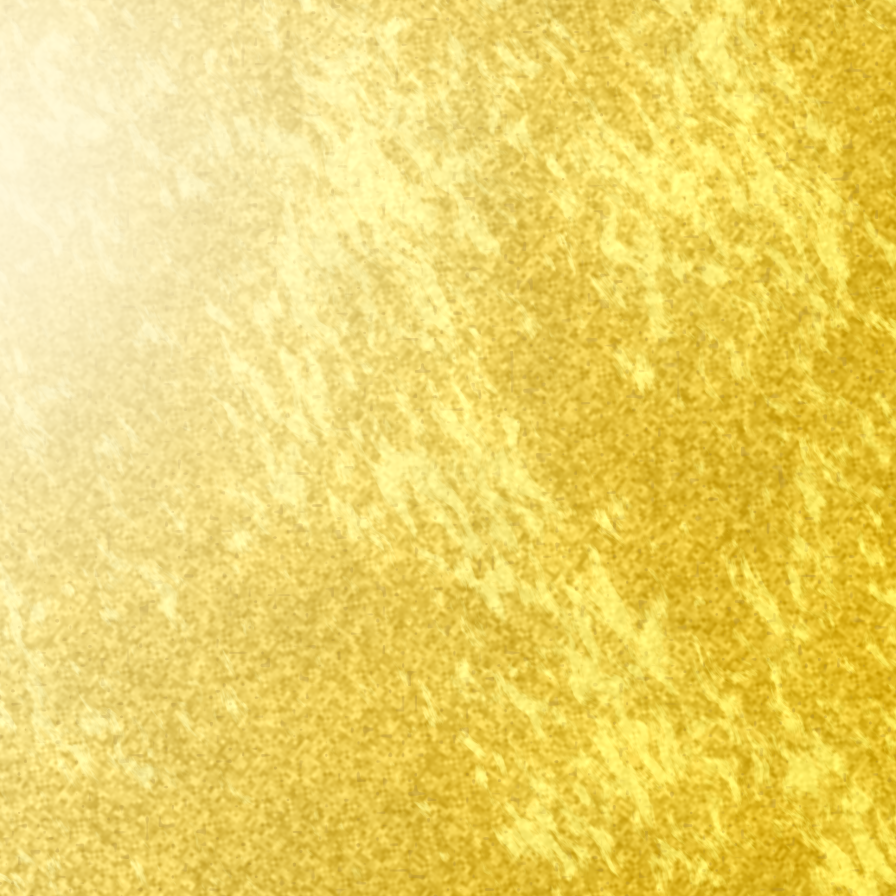
A Shadertoy shader for this texture:

```glsl
const vec3 MID_GOLD = vec3(0.945, 0.850, 0.475);
const vec3 DEEP_GOLD = vec3(0.865, 0.700, 0.095);
const vec3 PALE_FLAKE = vec3(1.0, 0.960, 0.68);
const vec3 RICH_FLAKE = vec3(1.0, 0.925, 0.36);
const vec3 GLOW_COLOR = vec3(1.0, 0.975, 0.89);
const vec3 SPECK_COLOR = vec3(0.66, 0.53, 0.22);
const vec3 GRAIN_TINT = vec3(0.27, 0.31, 0.36);

const vec2 GLOW_CENTER = vec2(-0.08, 0.80);
const float GLOW_RADIUS = 0.42;
const vec2 FLAKE_DIRECTION = vec2(0.53, -0.848);
const vec2 FLAKE_FREQUENCY = vec2(36.0, 82.0);
const vec2 PATCH_FREQUENCY = vec2(4.2, 7.0);
const float GRAIN_FREQUENCY = 230.0;
const float SPECK_FREQUENCY = 140.0;

float hash(vec2 p) {
    vec3 q = fract(vec3(p.xyx) * 0.1031);
    q += dot(q, q.yzx + 33.33);
    return fract((q.x + q.y) * q.z);
}

float noise(vec2 p) {
    vec2 cell = floor(p);
    vec2 f = fract(p);
    f = f * f * (3.0 - 2.0 * f);
    float low = mix(hash(cell), hash(cell + vec2(1.0, 0.0)), f.x);
    float high = mix(hash(cell + vec2(0.0, 1.0)), hash(cell + vec2(1.0, 1.0)), f.x);
    return mix(low, high, f.y);
}

float fbm(vec2 p) {
    float sum = 0.0;
    float weight = 0.5;
    for (int i = 0; i < 4; i++) {
        sum += weight * noise(p);
        p = mat2(0.96, 0.28, -0.28, 0.96) * p * 2.07 + 17.3;
        weight *= 0.5;
    }
    return sum / 0.9375;
}

// Coordinates along and across the brushed direction
vec2 brushed(vec2 p) {
    vec2 across = vec2(-FLAKE_DIRECTION.y, FLAKE_DIRECTION.x);
    return vec2(dot(p, FLAKE_DIRECTION), dot(p, across)) + 5.0;
}

// Sandy grain on two turned lattices, centred on zero
float sand(vec2 p) {
    vec2 turned = mat2(0.8, 0.6, -0.6, 0.8) * p;
    return 0.6 * noise(turned * GRAIN_FREQUENCY)
         + 0.4 * noise(p * GRAIN_FREQUENCY * 0.61 + 23.0) - 0.5;
}

void mainImage(out vec4 fragColor, in vec2 fragCoord) {
    vec2 uv = fragCoord / iResolution.xy;
    vec2 p = fragCoord / iResolution.y;

    // Broad light: pale at the upper left, deep at the lower right
    float depth = smoothstep(-0.30, 1.20, uv.x - 0.38 * uv.y + 0.12);
    vec2 fromGlow = (uv - GLOW_CENTER) / GLOW_RADIUS;
    float glow = exp(-dot(fromGlow, fromGlow));

    // Clusters of small ragged flakes with soft, varied brightness
    vec2 warp = vec2(noise(p * 26.0), noise(p * 26.0 + 41.0)) - 0.5;
    vec2 b = brushed(p + 0.016 * warp);
    float patches = fbm(b * PATCH_FREQUENCY);
    float streaks = 0.7 * fbm(b * FLAKE_FREQUENCY + 9.0)
                  + 0.3 * fbm(b * FLAKE_FREQUENCY * 0.45 + 31.0);
    float flakeField = streaks + 0.52 * (patches - 0.5);
    float flakes = smoothstep(0.51, 0.73, flakeField);
    float sheen = smoothstep(0.38, 0.72, patches);

    vec3 gold = mix(MID_GOLD, DEEP_GOLD, depth);
    vec3 flakeColor = mix(PALE_FLAKE, RICH_FLAKE, depth);
    vec3 color = mix(gold, flakeColor, 0.26 * sheen);
    color = mix(color, flakeColor, flakes);
    color *= 1.0 + 0.08 * (fbm(p * 13.0 + 60.0) - 0.5);

    // Grain and sparse dark specks, quieter on the flakes
    float calm = (1.0 - 0.45 * flakes) * (1.0 - 0.5 * glow);
    color += GRAIN_TINT * sand(p) * calm;
    float specks = smoothstep(0.82, 0.97, noise(p * SPECK_FREQUENCY + 77.0));
    color = mix(color, SPECK_COLOR, 0.35 * specks * calm);

    color = mix(color, GLOW_COLOR, 0.84 * glow);
    fragColor = vec4(clamp(color, 0.0, 1.0), 1.0);
}
```
